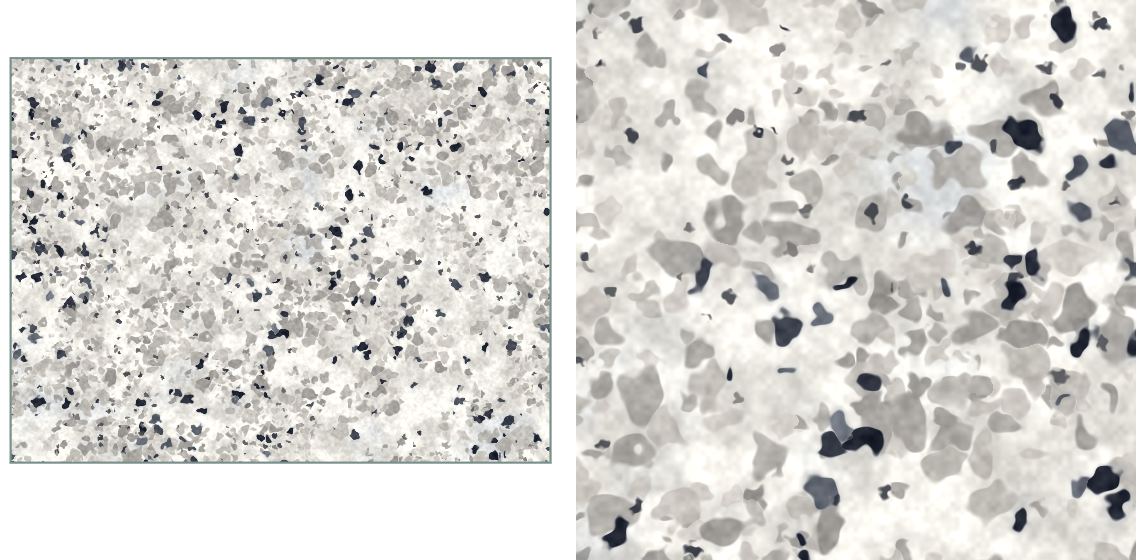
Left: the whole. Right: its middle third, enlarged.
Reproduce this texture procedurally as a three.js fragment shader.

```glsl
// Speckled white granite slab with a thin grey-green frame on a white ground.
varying vec2 vUv;

#define SLAB_CENTER vec2(0.501, 0.535)
#define SLAB_HALF vec2(0.484, 0.363)
#define FRAME_WIDTH 0.0038
#define EDGE 0.0011
#define GREY_SHARE 0.85
#define DARK_SHARE 0.19
#define CREAM vec3(1.0, 0.992, 0.965)
#define PALE vec3(0.865, 0.855, 0.83)
#define LIGHT_GREY vec3(0.82, 0.80, 0.77)
#define DEEP_GREY vec3(0.52, 0.51, 0.50)
#define BLUE_GREY vec3(0.56, 0.59, 0.64)
#define INK vec3(0.09, 0.11, 0.16)

float hash(vec2 p) {
  vec3 q = fract(vec3(p.xyx) * 0.1031);
  q += dot(q, q.yzx + 33.33);
  return fract((q.x + q.y) * q.z);
}

float noise(vec2 p) {
  vec2 i = floor(p), f = fract(p);
  f = f * f * (3.0 - 2.0 * f);
  return mix(mix(hash(i), hash(i + vec2(1.0, 0.0)), f.x),
             mix(hash(i + vec2(0.0, 1.0)), hash(i + 1.0), f.x), f.y);
}

float fbm(vec2 p) {
  float sum = 0.0, amp = 0.5;
  for (int i = 0; i < 4; i++) {
    sum += amp * noise(p);
    p = p * 2.03 + 19.7;
    amp *= 0.5;
  }
  return sum / 0.9375;
}

// Clustered ragged grains: x is coverage, y is the tone of the covering grain.
vec2 grains(vec2 p, float freq, float share, float edge, float seed) {
  vec2 q = p * freq + seed;
  q += 0.6 * (vec2(noise(q * 2.3), noise(q * 2.3 + 71.0)) - 0.5);
  vec2 cell = floor(q);
  vec2 best = vec2(0.0, 0.5);
  float soft = edge * freq;
  for (float y = -1.0; y <= 1.0; y++) {
    for (float x = -1.0; x <= 1.0; x++) {
      vec2 id = cell + vec2(x, y);
      vec2 center = id + 0.15 + 0.7 * vec2(hash(id + 3.1), hash(id + 47.7));
      float cluster = noise(center / freq * 11.0 + seed) * 0.6
                    + noise(center / freq * 27.0 + seed) * 0.4;
      float present = step(hash(id + 91.3), share * smoothstep(0.28, 0.72, cluster));
      float angle = 6.283 * hash(id + 12.9);
      vec2 axis = vec2(cos(angle), sin(angle));
      vec2 d = q - center;
      d = vec2(dot(d, axis) * 0.82, dot(d, vec2(-axis.y, axis.x)) * 1.2);
      float radius = mix(0.2, 0.58, hash(id + 63.5));
      float cover = present * (1.0 - smoothstep(-soft, soft, length(d) - radius));
      if (cover > best.x) best = vec2(cover, hash(id + 28.4));
    }
  }
  return best;
}

vec3 granite(vec2 p) {
  // Cream ground with cloudy, finely crystalline mottling
  float cloud = fbm(p * 34.0 + 5.0);
  vec3 color = mix(CREAM, PALE, smoothstep(0.3, 0.72, cloud));
  float blueVein = smoothstep(0.6, 0.8, fbm(p * 9.0 + 40.0));
  color = mix(color, vec3(0.81, 0.84, 0.87), 0.5 * blueVein);

  // Translucent warm grey quartz in two sizes
  vec2 coarse = grains(p, 42.0, GREY_SHARE, EDGE * 1.6, 11.0);
  vec2 fine = grains(p, 76.0, GREY_SHARE * 0.9, EDGE * 1.3, 37.0);
  color = mix(color, mix(LIGHT_GREY, DEEP_GREY, fine.y * fine.y), fine.x * 0.8);
  color = mix(color, mix(LIGHT_GREY, DEEP_GREY, coarse.y * 0.85), coarse.x * 0.85);

  // Fine crystal texture over ground and quartz
  float crystal = 0.6 * noise(p * 170.0) + 0.4 * noise(p * 330.0 + 8.0) - 0.5;
  color += 0.17 * crystal;

  // Dark mica with a bluish halo, then tiny specks
  vec2 halo = grains(p, 62.0, DARK_SHARE, EDGE * 5.0, 83.0);
  vec2 mica = grains(p, 62.0, DARK_SHARE, EDGE, 83.0);
  vec2 speck = grains(p, 125.0, DARK_SHARE * 0.3, EDGE, 59.0);
  color = mix(color, BLUE_GREY, 0.6 * halo.x);
  vec3 micaColor = mix(INK, BLUE_GREY * 0.8, mica.y * mica.y) + 0.16 * crystal;
  color = mix(color, micaColor, mica.x * 0.95);
  color = mix(color, mix(INK, DEEP_GREY, speck.y), speck.x * 0.85);
  return clamp(color, 0.0, 1.0);
}

void main() {
  // Signed distance to the slab outline
  vec2 d = abs(vUv - SLAB_CENTER) - SLAB_HALF;
  float outline = max(d.x, d.y);
  float slab = 1.0 - smoothstep(-EDGE, EDGE, outline);
  float inner = 1.0 - smoothstep(-EDGE, EDGE, outline + FRAME_WIDTH);

  vec3 color = mix(vec3(1.0), vec3(0.47, 0.56, 0.54), slab);
  color = mix(color, granite(vUv), inner);
  gl_FragColor = vec4(color, 1.0);
}
```
